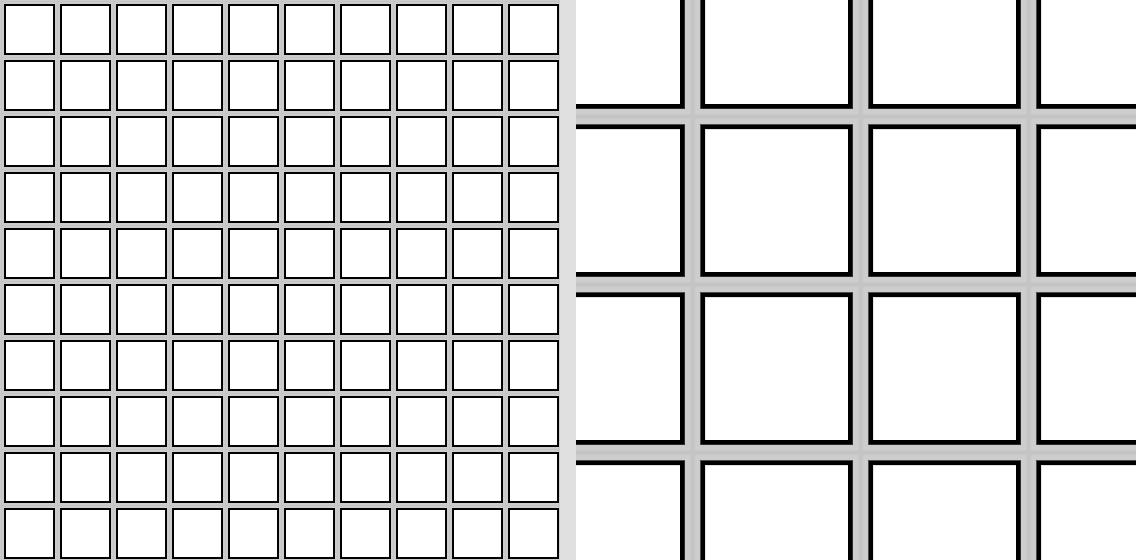
Left, the full canvas; right, a detail of the centre.
Write a three.js fragment shader that draws this pattern.

```glsl
// A ten by ten grid of white squares with thin black outlines on grey gutters.
// Each repeat is a box distance function in a cell centred on its square;
// a faint darker seam runs along the middle of every gutter.

varying vec2 vUv;

// Lengths are fractions of one cell.
const float REPEATS = 10.0;
const vec2 SQUARE_CENTER = vec2(0.527, 0.473);
const float SQUARE_HALF = 0.453;
const float LINE_WIDTH = 0.029;
const float SEAM_HALF = 0.014;
const float SEAM_SOFTNESS = 0.014;

// Width of the smoothed edge in pixels; below one gives crisper lines.
const float EDGE_PIXELS = 0.5;

const vec3 FILL_COLOR = vec3(1.0);
const vec3 LINE_COLOR = vec3(0.0);
const vec3 GUTTER_COLOR = vec3(0.805);
const vec3 SEAM_COLOR = vec3(0.77);

// Distance to a square with sharp mitred corners, negative inside.
float squareDistance(vec2 p, float halfSize) {
  vec2 d = abs(p) - halfSize;
  return max(d.x, d.y);
}

// Smoothed inside mask of an edge.
float coverage(float dist, float edgeWidth) {
  return clamp(0.5 - dist / edgeWidth, 0.0, 1.0);
}

void main() {
  vec2 grid = vUv * REPEATS;
  vec2 footprint = fwidth(grid);
  float pixel = max(max(footprint.x, footprint.y), 1e-5);
  float edgeWidth = pixel * EDGE_PIXELS;

  // Cell coordinates from -0.5 to 0.5 around the square
  vec2 cell = fract(grid - SQUARE_CENTER + 0.5) - 0.5;
  float outer = squareDistance(cell, SQUARE_HALF);
  float inner = outer + LINE_WIDTH;

  // Gutter with its soft middle seam
  float toSeam = 0.5 - max(abs(cell.x), abs(cell.y));
  float blur = max(SEAM_SOFTNESS, pixel);
  float seam = 1.0 - smoothstep(SEAM_HALF - 0.5 * blur, SEAM_HALF + 0.5 * blur, toSeam);
  vec3 color = mix(GUTTER_COLOR, SEAM_COLOR, seam);

  // Outline, then fill
  color = mix(color, LINE_COLOR, coverage(outer, edgeWidth));
  color = mix(color, FILL_COLOR, coverage(inner, edgeWidth));

  gl_FragColor = vec4(color, 1.0);
}
```
